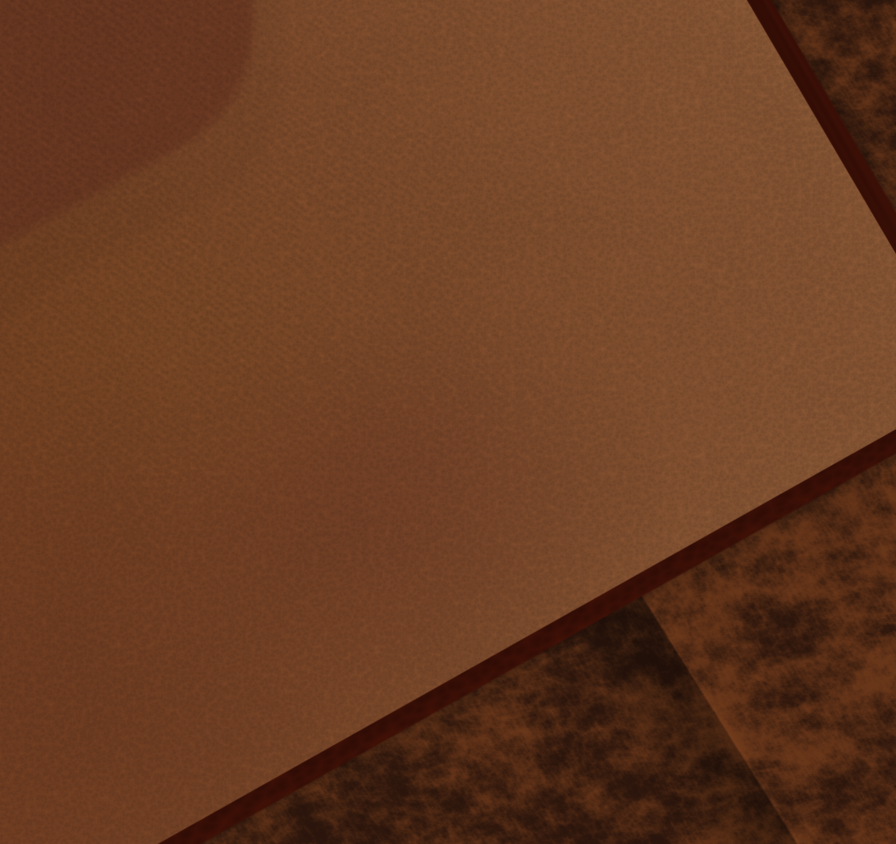
Give the GLSL for this background, as a Shadertoy shader.

```glsl
const vec3 LEATHER_DEEP = vec3(0.418, 0.225, 0.122);
const vec3 LEATHER_PALE = vec3(0.494, 0.306, 0.182);
const vec3 PATCH_TINT = vec3(0.392, 0.204, 0.122);
const vec3 EDGE_RED = vec3(0.215, 0.055, 0.022);
const vec3 WOOD_DARK = vec3(0.165, 0.080, 0.045);
const vec3 WOOD_LIGHT = vec3(0.410, 0.212, 0.098);

vec2 hash2(vec2 cell) {
    vec2 q = vec2(dot(cell, vec2(127.1, 311.7)), dot(cell, vec2(269.5, 183.3)));
    return fract(sin(q) * 43758.5);
}

// Distance to the nearest scattered cell point
float cellular(vec2 p) {
    vec2 cell = floor(p), local = fract(p);
    float nearest = 2.0;
    for (int y = -1; y <= 1; y++) {
        for (int x = -1; x <= 1; x++) {
            vec2 offset = vec2(x, y);
            nearest = min(nearest, length(offset + hash2(cell + offset) - local));
        }
    }
    return nearest;
}

// Cellular layers centred on zero
float cellLayers(vec2 p) {
    float sum = 0.0, amplitude = 0.9;
    for (int i = 0; i < 5; i++) {
        sum += amplitude * (cellular(p) - 0.46);
        p = mat2(0.80, 0.60, -0.60, 0.80) * p * 1.95 + 3.7;
        amplitude *= 0.72;
    }
    return sum;
}

// Gently warped sine layers, roughly -1 to 1
float blotches(vec2 p) {
    float sum = 0.0, amplitude = 0.5;
    for (int i = 0; i < 6; i++) {
        p = mat2(0.80, 0.60, -0.60, 0.80) * p * 1.75 + 1.7;
        p += 0.4 * sin(p.yx * 1.3 + float(i));
        sum += amplitude * sin(p.x) * sin(p.y);
        amplitude *= 0.72;
    }
    return sum;
}

float halfPlane(vec2 p, vec2 point, vec2 normal) {
    return dot(p - point, normal);
}

float smoothMax(float a, float b, float radius) {
    float h = max(radius - abs(a - b), 0.0) / radius;
    return max(a, b) + 0.25 * h * h * radius;
}

float glow(vec2 p, vec2 center, vec2 size) {
    vec2 q = (p - center) / size;
    return exp(-dot(q, q));
}

vec3 leather(vec2 p, float edge) {
    // Broad light
    float light = smoothstep(0.02, 0.98, dot(p, vec2(0.75, 0.35)));
    vec3 color = mix(LEATHER_DEEP, LEATHER_PALE, light);
    color += vec3(0.016, 0.019, 0.000) * glow(p, vec2(0.14, 0.60), vec2(0.30, 0.18));
    color -= vec3(0.024, 0.026, 0.010) * glow(p, vec2(0.46, 0.43), vec2(0.20, 0.15));
    color += vec3(0.018, 0.020, 0.016) * exp(edge * 12.0);

    // Rounded patch and its faint outer border
    float side = p.x - 0.300;
    float base = halfPlane(p, vec2(0.0, 0.7095), vec2(0.479, -0.878));
    float patchEdge = smoothMax(side, base, 0.09);
    float border = smoothMax(side - 0.035, base - 0.073, 0.09);
    color *= 1.0 - 0.035 * smoothstep(0.014, -0.014, border);
    color = mix(color, PATCH_TINT, 0.88 * smoothstep(0.010, -0.010, patchEdge));

    // Pebbled grain, short creases and diagonal weave
    float grain = cellular(p * 150.0) + 0.8 * cellular(p * 290.0 + 5.0) - 0.83;
    float mottle = blotches(p * 6.0);
    float crease = cellular(vec2(dot(p, vec2(60.0, 40.0)), dot(p, vec2(-110.0, 170.0)))) - 0.46;
    float weave = sin(dot(p, vec2(430.0, 610.0)) + 3.0 * mottle);
    float weaveMask = smoothstep(0.95, 0.20, p.x) * smoothstep(0.15, 0.65, p.y);
    float relief = 0.105 * grain + 0.035 * crease + 0.018 * mottle;
    return color * (1.0 + relief + 0.018 * weave * weaveMask);
}

vec3 wood(vec2 p, float pixel) {
    float seam = halfPlane(p, vec2(0.761, 0.293), vec2(0.847, 0.531));
    float rightPlank = smoothstep(-1.5 * pixel, 1.5 * pixel, seam);
    float lower = smoothstep(0.75, 0.50, p.y);
    vec2 along = vec2(seam, dot(p, vec2(0.531, -0.847)));

    // Cloudy stain with ragged dark spots
    float cloud = blotches(p * vec2(9.0, 13.0) + 2.0);
    float ragged = cellLayers(p * vec2(20.0, 27.0));
    float fiber = cellular(along * vec2(230.0, 70.0)) - 0.46;
    float bias = mix(-0.02, mix(-0.10, 0.26, lower), rightPlank);
    float pattern = 0.55 * cloud + 0.75 * ragged + 0.28 * fiber;
    float tone = smoothstep(-0.80, 0.85, pattern + bias);
    vec3 color = mix(WOOD_DARK, WOOD_LIGHT, tone);

    // Shade beside the seam, then its thin lit lip
    float seamShade = (1.0 - rightPlank) * smoothstep(-0.13, -0.02, seam);
    color *= 1.0 - 0.25 * seamShade;
    float lip = rightPlank * exp(-max(seam, 0.0) * 200.0) * lower;
    return color + vec3(0.05, 0.03, 0.015) * lip;
}

void mainImage(out vec4 fragColor, in vec2 fragCoord) {
    vec2 p = fragCoord / iResolution.y;
    float pixel = 1.0 / iResolution.y;
    float lowerEdge = halfPlane(p, vec2(0.187, 0.0), vec2(0.490, -0.872));
    float rightEdge = halfPlane(p, vec2(0.885, 1.0), vec2(0.862, 0.506));
    float edge = max(lowerEdge, rightEdge);
    float bandWidth = 0.025;

    // Wood, streaked band, then leather on top
    vec3 color = wood(p, pixel);
    color *= 1.0 - 0.20 * exp(-max(edge - bandWidth, 0.0) * 120.0);
    float streak = cellular(vec2(dot(p, vec2(50.0, 28.0)), edge * 90.0)) - 0.46;
    vec3 band = EDGE_RED * (1.0 + 0.30 * streak + 6.0 * (edge - 0.5 * bandWidth));
    color = mix(band, color, smoothstep(-1.5 * pixel, 1.5 * pixel, edge - bandWidth));
    color = mix(leather(p, min(edge, 0.0)), color, smoothstep(-pixel, pixel, edge));
    fragColor = vec4(color, 1.0);
}
```
